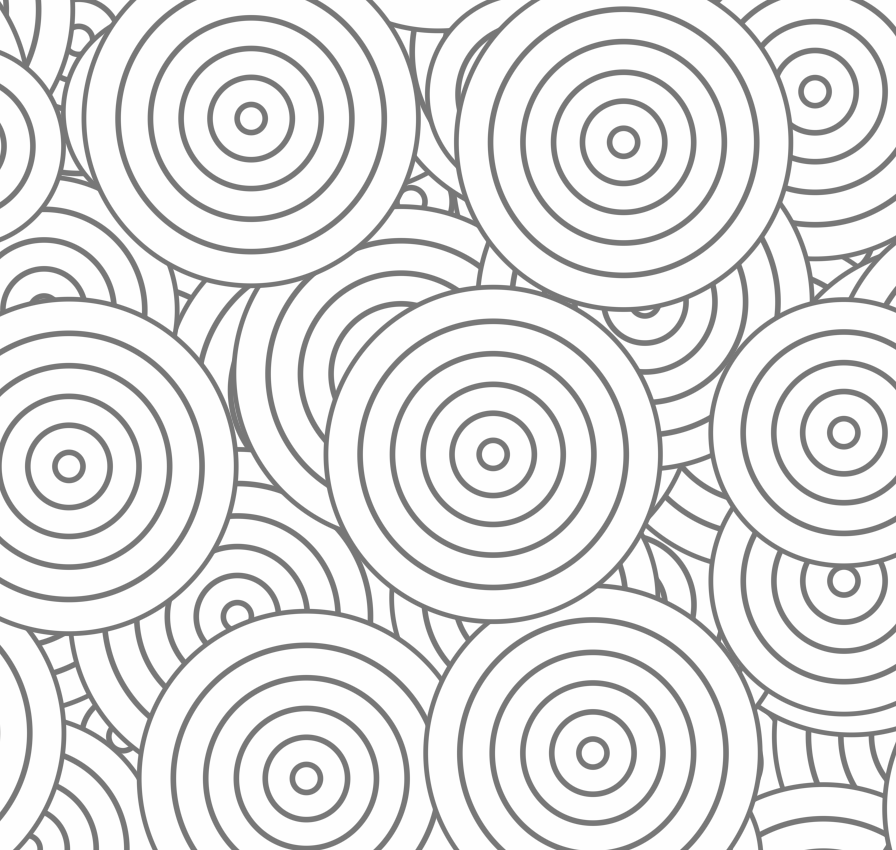
Give the GLSL for this pattern, as a WebGL 1 fragment shader.

```glsl
precision highp float;

// Overlapping white discs filled with concentric grey rings.
// Discs sit on three jittered, staggered grids painted from bottom to top;
// inside a grid, cells are painted in nine classes so every overlap is ordered.

uniform vec2 u_resolution;

const vec3 PAPER = vec3(0.995);
const vec3 INK = vec3(0.465);

const float RING_WIDTH = 0.0066;   // inner rings, in canvas heights
const float RIM_WIDTH = 0.0056;    // outline of each disc
const float FIRST_RING = 0.0165;   // radius of the central ring
const float RING_STEP = 0.0309;    // spacing of the rings
const float RING_GROWTH = 0.00103; // slow widening of that spacing
const float MAX_RINGS = 6.0;

const float BOTTOM_PITCH = 0.25;   // dense enough to leave no gaps
const float MIDDLE_PITCH = 0.37;
const float TOP_PITCH = 0.425;
const float JITTER = 0.30;         // centre wander, as a share of the pitch
const float ROW_RATIO = 0.866;     // row height of a triangular grid
const float EDGE_PIXELS = 0.75;    // half width of the smoothed edges

vec3 hash3(vec2 cell, float seed) {
    vec3 q = fract(vec3(cell.xyx + seed * 17.3) * vec3(0.1031, 0.1030, 0.0973));
    q += dot(q, q.yxz + 33.33);
    return fract((q.xxy + q.yzz) * q.zyx);
}

float ringRadius(float n) {
    return FIRST_RING + n * (RING_STEP + n * RING_GROWTH);
}

// Paints one disc with the given number of rings over the ink so far.
float paintDisc(float inkBelow, float dist, float rings, float soft) {
    float rim = ringRadius(rings - 1.0);
    float outside = dist - rim - 0.5 * RIM_WIDTH;
    if (outside > soft) return inkBelow;

    float ink = smoothstep(-soft, soft, dist - rim + 0.5 * RIM_WIDTH);
    for (int i = 0; i < 5; i++) {
        float n = float(i);
        if (n < rings - 1.0) {
            float line = abs(dist - ringRadius(n)) - 0.5 * RING_WIDTH;
            ink = max(ink, 1.0 - smoothstep(-soft, soft, line));
        }
    }
    return mix(ink, inkBelow, smoothstep(-soft, soft, outside));
}

// Paints a whole grid of discs; smallShare is the share of smaller discs.
float paintLayer(float ink, vec2 p, float pitch, float smallShare, float seed, float soft) {
    vec2 grid = pitch * vec2(1.0, ROW_RATIO);
    float homeRow = floor(p.y / grid.y);
    for (int k = 0; k < 9; k++) {
        // The one neighbouring cell that belongs to paint class k.
        float classY = floor((float(k) + 0.5) / 3.0);
        float classX = float(k) - 3.0 * classY;
        float row = homeRow + mod(classY - homeRow + 1.0, 3.0) - 1.0;
        float stagger = 0.5 * mod(row, 2.0);
        float homeColumn = floor(p.x / grid.x - stagger);
        float column = homeColumn + mod(classX - homeColumn + 1.0, 3.0) - 1.0;

        vec3 rnd = hash3(vec2(column, row) + 50.0, seed);
        vec2 center = (vec2(column + stagger, row) + 0.5) * grid;
        center += (rnd.xy - 0.5) * JITTER * pitch;
        float rings = MAX_RINGS - step(rnd.z, smallShare) - step(rnd.z, 0.5 * smallShare);
        ink = paintDisc(ink, length(p - center), rings, soft);
    }
    return ink;
}

void main() {
    vec2 p = gl_FragCoord.xy / u_resolution.y;
    float soft = EDGE_PIXELS / u_resolution.y;

    float ink = paintLayer(0.0, p, BOTTOM_PITCH, 0.0, 1.0, soft);
    ink = paintLayer(ink, p + vec2(0.13, 0.21), MIDDLE_PITCH, 0.45, 2.0, soft);
    ink = paintLayer(ink, p + vec2(0.31, 0.08), TOP_PITCH, 0.2, 3.0, soft);

    gl_FragColor = vec4(mix(PAPER, INK, ink), 1.0);
}
```
